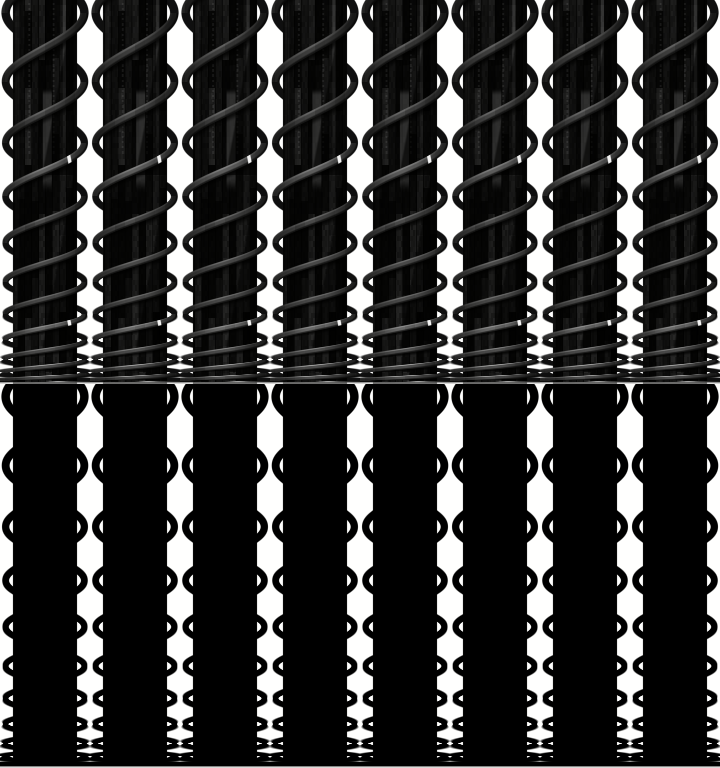
Write a Shadertoy shader that draws this pattern.

```glsl
// Rows of dark panelled columns wrapped in tightening double helix bands, with black silhouettes below.
#define COLUMNS 8.0
#define ROWS 2.0
#define CORE_HALF 0.356
#define HELIX_RADIUS 0.437
#define BAND_TOP 0.048
#define BAND_BOTTOM 0.028
#define TURN_START 0.985
#define TURN_STEP 0.0869
#define TURN_POWER 0.45
#define TICK_X 0.27
#define PANELS 13.0
#define PI 3.14159

float hash(vec2 p) {
    return fract(sin(dot(p, vec2(127.1, 311.7))) * 43758.5453);
}

// Antialiased coverage of the inside of a signed distance
float cover(float d, float px) {
    return 1.0 - smoothstep(-0.7 * px, 0.7 * px, d);
}

// Soft vertical bar centred at c
float bar(float x, float c, float halfWidth, float px) {
    return cover(abs(x - c) - halfWidth, px);
}

// Signed distance to the band centre; turn counts half turns, slope is its rate going down
float helix(float x, float turn, float slope, float side) {
    float angle = PI * fract(turn);
    float rise = HELIX_RADIUS * PI * sin(angle) * slope;
    return (x - side * HELIX_RADIUS * cos(angle)) / sqrt(1.0 + rise * rise);
}

// Dark machined panels on the core
float coreTone(float x, float v, float column, float px) {
    float shift = 0.09 * (hash(vec2(column, 4.0)) - 0.3);
    float xs = x - shift;
    float strip = floor(xs * PANELS);
    float slab = floor(v * 5.0 + hash(vec2(strip, 2.0)));
    float tone = 0.015 + 0.13 * pow(hash(vec2(strip, slab)), 1.6);
    tone *= 0.75 + 0.5 * hash(floor(vec2(xs * 45.0, v * 70.0)));

    // Seams, edge strip, centre plate and right rib
    float seam = abs(fract(xs * PANELS) - 0.5);
    tone *= 1.0 - 0.6 * smoothstep(0.38, 0.5, seam);
    tone += 0.09 * bar(x, -0.31, 0.025, px) * (1.0 - v);
    float plate = smoothstep(0.23, 0.25, v) * (1.0 - smoothstep(0.46, 0.5, v));
    tone += 0.15 * bar(xs, 0.02, 0.05, px) * plate;
    tone += 0.13 * bar(xs, 0.21, 0.018, px) * (1.0 - smoothstep(0.3, 0.5, v));

    // Rivet rows
    float rivet = step(0.55, fract(v * 75.0)) * (1.0 - step(0.4, v));
    tone += 0.07 * rivet * (bar(xs, -0.18, 0.01, px) + bar(xs, 0.09, 0.01, px));

    // Slanted dark facet and rounding toward the sides
    tone *= 1.0 - 0.6 * smoothstep(0.0, 0.03, xs - 0.3 + 0.35 * fract(v * 2.2));
    return tone * (1.0 - 0.6 * smoothstep(0.2, CORE_HALF, abs(x)));
}

// Grey of the front band, lit on its upper edge
float bandTone(float x, float d, float halfWidth, float v, float turn, float px) {
    float id = floor(turn);
    float bright = 1.0 - step(0.5, abs(mod(id, 4.0) - 2.0));
    float glow = exp(-9.0 * x * x);
    float across = d / halfWidth;
    float tone = 0.09 + glow * (0.13 + 0.09 * v + 0.10 * bright);
    tone += 0.05 * (hash(vec2(id, floor(x * 9.0))) - 0.5);
    tone *= 1.0 - 0.65 * smoothstep(0.2, 0.8, across);
    tone += (0.14 + 0.2 * smoothstep(0.88, 0.96, v)) * glow * (1.0 - smoothstep(-0.75, -0.3, across));
    float tick = bar(x - 0.2 * d, TICK_X, 0.018, px) * bright * step(id, 6.5);
    return mix(tone, 0.95, tick);
}

void mainImage(out vec4 fragColor, in vec2 fragCoord) {
    // Cell coordinates, measured in cell widths
    vec2 grid = fragCoord / iResolution.xy * vec2(COLUMNS, ROWS);
    vec2 cell = floor(grid);
    float x = fract(grid.x) - 0.5;
    float v = 1.0 - fract(grid.y);
    float px = COLUMNS / iResolution.x;
    float cellHeight = iResolution.y / ROWS * px;
    float lit = step(0.5, cell.y);

    // Half turns crowd together toward the foot
    float rest = max(1.0 - v, 0.003);
    float turn = (TURN_START - pow(rest, TURN_POWER)) / TURN_STEP;
    float slope = TURN_POWER / TURN_STEP * pow(rest, TURN_POWER - 1.0) / cellHeight;
    float halfWidth = mix(BAND_TOP, BAND_BOTTOM, v);
    float front = helix(x, turn, slope, 1.0);
    float back = helix(x, turn, slope, -1.0);

    // Back band, core, shadow, then front band
    float tone = mix(1.0, 0.06 * lit, cover(abs(back) - halfWidth, px));
    float core = cover(abs(x) - CORE_HALF, px);
    float shade = coreTone(x, v, cell.x, px);
    shade *= 1.0 - 0.75 * smoothstep(3.0, 1.0, front / halfWidth) * step(0.0, front);
    tone = mix(tone, shade * lit, core);
    float face = bandTone(x, front, halfWidth, v, turn, px);
    tone = mix(tone, face * lit, cover(abs(front) - halfWidth, px));

    // Pale seam at the foot of each row
    float foot = cover((1.0 - v) * cellHeight - 0.018, px);
    tone = mix(tone, mix(0.85, 0.42, core * lit), foot);
    fragColor = vec4(vec3(clamp(tone, 0.0, 1.0)) + vec3(0.0, 0.0, -0.003), 1.0);
}
```
